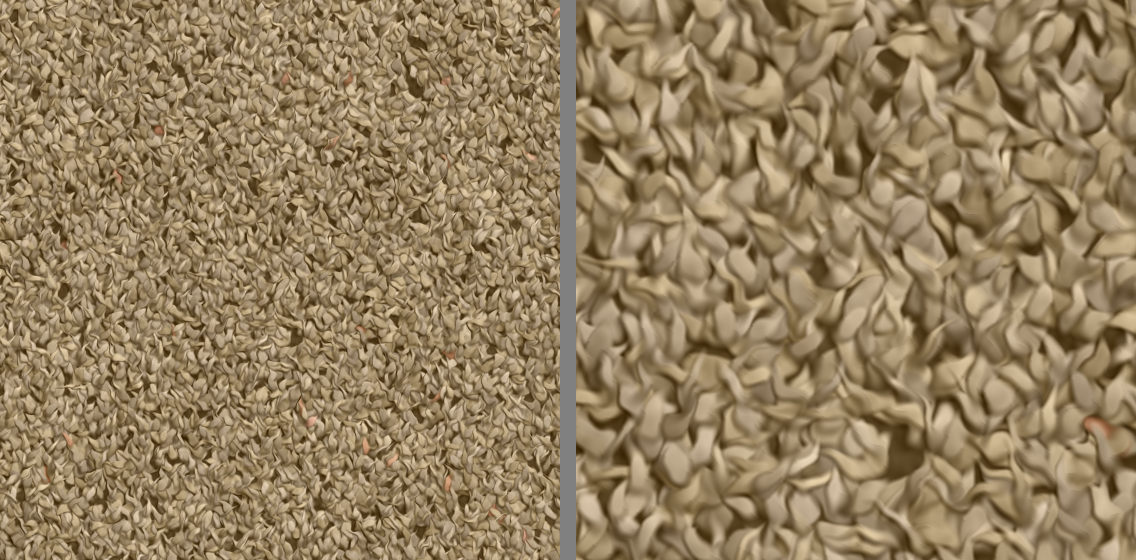
Left: the whole. Right: its middle third, enlarged.
Write a WebGL 2 fragment shader that draws this texture.

```glsl
#version 300 es
precision highp float;
// A dense mat of small tan flakes and pale chaff slivers lit from the upper right.
// Jittered grids of bent, tapered ellipses are stacked back to front; each one
// shades what lies below it, and gradient noise adds mottling and fine fibre.

uniform vec2 u_resolution;
out vec4 fragColor;

vec4 hash4(vec2 p) {
    vec4 q = fract(p.xyxy * vec4(0.1031, 0.1030, 0.0973, 0.1099));
    q += dot(q, q.wzxy + 33.33);
    return fract((q.xxyz + q.yzzw) * q.zywx);
}

float gradientNoise(vec2 p) {
    vec2 cell = floor(p), f = fract(p);
    vec2 u = f * f * f * (f * (f * 6.0 - 15.0) + 10.0);
    float a = dot(hash4(cell).xy - 0.5, f);
    float b = dot(hash4(cell + vec2(1, 0)).xy - 0.5, f - vec2(1, 0));
    float c = dot(hash4(cell + vec2(0, 1)).xy - 0.5, f - vec2(0, 1));
    float d = dot(hash4(cell + vec2(1, 1)).xy - 0.5, f - vec2(1, 1));
    return 2.0 * mix(mix(a, b, u.x), mix(c, d, u.x), u.y);
}

// Signed distance-like value of a bent ellipse, narrower towards one end.
float flakeShape(vec2 q, vec2 halfSize, float bend) {
    float along = q.y / halfSize.y;
    q.x += bend * q.y * q.y;
    float width = halfSize.x * (1.0 - 0.3 * clamp(along, -1.0, 1.0));
    return (length(vec2(q.x / width, along)) - 1.0) * halfSize.x;
}

void main() {
    vec2 uv = gl_FragCoord.xy / u_resolution.y;
    vec2 lightDir = normalize(vec2(0.6, 0.8));

    // Uneven outlines: a slight warp shared by all flakes
    vec2 warped = uv + 0.007 * vec2(gradientNoise(uv * 65.0), gradientNoise(uv * 65.0 + 37.0));

    float tone = -0.25;          // brightness offset from the middle tan
    vec3 tint = vec3(0.0);       // hue offset

    for (int layer = 0; layer < 6; layer++) {
        float level = float(layer);
        float scale = 28.0 + 2.5 * level;
        vec2 p = warped * scale + level * vec2(17.37, 9.71);
        float soft = scale * max(0.0021, 0.8 / u_resolution.y);

        for (int k = 0; k < 9; k++) {
            vec2 cell = floor(p) + vec2(k % 3 - 1, k / 3 - 1);
            vec4 place = hash4(cell + level * 71.0 + 5.0);
            vec4 look = hash4(cell + level * 53.0 + 211.0);

            // Mostly upright, leaning either way, a few lying flat
            float lean = (place.z - 0.5) * 2.0 + (place.w > 0.85 ? 1.2 : 0.0);
            float c = cos(lean), s = sin(lean);
            mat2 turn = mat2(c, -s, s, c);
            vec2 offset = p - cell - place.xy;
            vec2 q = turn * offset;

            float breadth = look.x * (1.0 - 0.1 * level);
            vec2 halfSize = vec2(mix(0.09, 0.42, breadth), mix(0.38, 0.60, look.y));
            float bend = (look.z - 0.5) * 0.6;
            float d = flakeShape(q, halfSize, bend);

            // Shadow thrown to the lower left
            float dShadow = flakeShape(turn * (offset + 0.08 * lightDir), halfSize, bend);
            float shadow = 1.0 - smoothstep(-0.06, 0.11, dShadow);
            tone = mix(tone, -0.40, 0.5 * shadow);

            // Lit body: paler when slender, bright on the edge facing the light
            float facing = dot(offset, lightDir) / (halfSize.x + 0.15);
            float rim = smoothstep(-0.10, 0.0, d);
            float body = 0.055 + 0.20 * (look.w - 0.5) + 0.13 * (1.0 - breadth)
                       + 0.08 * clamp(facing, -1.5, 1.5)
                       + rim * (facing > 0.0 ? 0.04 : -0.06);
            float cover = 1.0 - smoothstep(-soft, soft, d);
            tone = mix(tone, body, cover);

            // Slight warm or grey shift, with a rare rusty flake
            vec3 hue = vec3(0.01, 0.0, -0.05) * (place.w - 0.5);
            hue += step(0.997, look.y) * vec3(0.06, -0.05, -0.05);
            tint = mix(tint, hue, cover);
        }
    }

    // Broad mottling and fine fibre
    tone += 0.07 * gradientNoise(uv * 7.0);
    tone += 0.10 * gradientNoise(uv * vec2(120.0, 90.0));

    vec3 colour = vec3(0.58, 0.50, 0.37) + tone + tint;
    fragColor = vec4(clamp(colour, 0.0, 1.0), 1.0);
}
```
